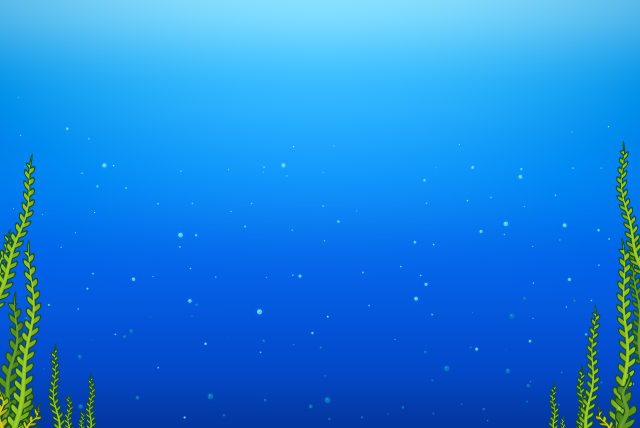
A WebGL 1 fragment shader for this background:

```glsl
precision highp float;
// Underwater backdrop: sunlit blue water, drifting bubbles and kelp in both lower corners.

#define LEAF_COLOR vec3(0.55, 0.75, 0.12)
#define SHADE_COLOR vec3(0.34, 0.56, 0.11)
#define GOLD_COLOR vec3(0.78, 0.74, 0.08)
#define OUTLINE_COLOR vec3(0.10, 0.30, 0.10)
#define BUBBLE_COLOR vec3(0.42, 0.88, 1.0)
#define DIM_BUBBLE_COLOR vec3(0.05, 0.50, 0.74)
#define OUTLINE_WIDTH 0.0028
#define BUBBLE_DENSITY 0.62

uniform vec2 u_resolution;

float hash(vec2 cell) {
  return fract(sin(dot(cell, vec2(127.1, 311.7))) * 43758.5);
}

// Vertical water gradient with a soft glow at the top centre.
vec3 water(vec2 uv) {
  float h = uv.y;
  vec3 color = mix(vec3(0.01, 0.21, 0.61), vec3(0.01, 0.29, 0.80), smoothstep(-0.03, 0.17, h));
  color = mix(color, vec3(0.02, 0.39, 0.91), smoothstep(0.12, 0.40, h));
  color = mix(color, vec3(0.07, 0.60, 0.99), smoothstep(0.33, 0.63, h));
  color = mix(color, vec3(0.22, 0.74, 1.0), smoothstep(0.55, 0.85, h));
  color = mix(color, vec3(0.54, 0.88, 1.0), smoothstep(0.78, 1.02, h));
  float side = 2.0 * uv.x - 1.0;
  return color - side * side * vec3(0.19, 0.15, 0.08) * smoothstep(0.25, 0.8, h);
}

// One layer of bubbles, one per grid cell; they grow and fade to teal with depth.
vec3 bubbles(vec3 color, vec2 p, float cellSize, float maxRadius, float seed, float pixel) {
  vec2 cell = floor(p / cellSize);
  vec2 key = cell + seed;
  vec2 jitter = 0.2 + 0.6 * vec2(hash(key), hash(key + 17.3));
  vec2 center = (cell + jitter) * cellSize;
  float depth = 1.0 - center.y;
  float chance = BUBBLE_DENSITY * smoothstep(0.12, 0.55, depth);
  float present = step(hash(key + 41.9), chance);
  float radius = maxRadius * mix(0.45, 1.0, hash(key + 5.7)) * (0.45 + 0.55 * depth);
  float dimness = step(hash(key + 73.1), smoothstep(0.55, 1.05, depth));
  vec3 tint = mix(BUBBLE_COLOR, DIM_BUBBLE_COLOR, dimness);
  float d = length(p - center);
  float disc = 1.0 - smoothstep(radius - pixel, radius + pixel, d);
  float halo = 0.2 * (1.0 - smoothstep(0.0, radius * 2.2, d));
  color = mix(color, tint, present * max(disc * 0.8, halo));
  float glint = 1.0 - smoothstep(0.0, radius * 0.6, length(p - center - radius * vec2(-0.2, 0.3)));
  return mix(color, vec3(0.75, 1.0, 1.0), present * glint * mix(0.6, 0.2, dimness));
}

// Tapering kelp frond from root to tip, with alternating lobes that slant upward.
void frond(inout vec3 color, vec2 p, vec2 root, vec2 tip, float bow, float width, vec3 tint) {
  float pixel = 0.7 / u_resolution.y;
  float len = length(tip - root);
  vec2 up = (tip - root) / len;
  vec2 q = vec2(dot(p - root, vec2(up.y, -up.x)), dot(p - root, up));
  float t = clamp(q.y / len, 0.0, 1.0);
  q.x -= bow * sin(3.1416 * t) + 0.15 * width * sin(12.0 * t);

  float x = abs(q.x);
  float spacing = width * 0.85;
  float taper = mix(1.0, 0.3, t);
  float slant = q.y - 0.8 * x + step(0.0, q.x) * spacing * 0.5;
  float v = (fract(slant / spacing) - 0.5) * spacing;
  float reach = 0.55 * width * taper;
  float lobe = length(vec2(max(x - reach, 0.0), v * 0.8)) - spacing * 0.27;
  lobe = max(lobe, q.y - len + 0.8 * width);
  float stem = x - 0.28 * width * taper * sqrt(clamp((len - q.y) / (0.4 * width), 0.0, 1.0));
  float d = max(min(lobe, stem), max(q.y - len, -q.y));

  // Dark rim, lit left side and pale midrib.
  float light = 0.5 - 0.5 * clamp(q.x / width, -1.0, 1.0);
  vec3 leaf = tint * mix(0.8, 1.15, light);
  leaf += 0.08 * (1.0 - smoothstep(0.0, 0.16 * width, x));
  float rim = min(OUTLINE_WIDTH, 0.14 * width);
  leaf = mix(leaf, OUTLINE_COLOR, smoothstep(-rim - pixel, -rim + pixel, d));
  color = mix(color, leaf, 1.0 - smoothstep(-pixel, pixel, d));
}

void kelpLeft(inout vec3 color, vec2 p) {
  frond(color, p, vec2(0.06, -0.02), vec2(0.06, 0.11), 0.0, 0.034, SHADE_COLOR);
  frond(color, p, vec2(0.0, -0.01), vec2(0.04, 0.32), 0.01, 0.036, SHADE_COLOR);
  frond(color, p, vec2(-0.01, 0.34), vec2(0.027, 0.465), 0.0, 0.022, LEAF_COLOR);
  frond(color, p, vec2(-0.02, 0.28), vec2(0.078, 0.64), 0.018, 0.030, LEAF_COLOR);
  frond(color, p, vec2(0.03, -0.01), vec2(0.07, 0.44), 0.02, 0.034, LEAF_COLOR);
  frond(color, p, vec2(0.14, -0.01), vec2(0.133, 0.2), -0.01, 0.020, LEAF_COLOR);
  frond(color, p, vec2(0.16, -0.02), vec2(0.162, 0.085), 0.0, 0.015, LEAF_COLOR);
  frond(color, p, vec2(0.21, -0.01), vec2(0.215, 0.13), 0.0, 0.016, LEAF_COLOR);
  frond(color, p, vec2(0.19, -0.01), vec2(0.193, 0.045), 0.0, 0.011, LEAF_COLOR);
  frond(color, p, vec2(0.0, -0.02), vec2(0.005, 0.1), 0.0, 0.030, GOLD_COLOR);
  frond(color, p, vec2(0.05, -0.03), vec2(0.1, 0.06), 0.0, 0.024, GOLD_COLOR);
}

// Coordinates run inward from the right edge.
void kelpRight(inout vec3 color, vec2 p) {
  frond(color, p, vec2(-0.005, 0.15), vec2(0.02, 0.47), 0.0, 0.026, SHADE_COLOR);
  frond(color, p, vec2(-0.01, 0.36), vec2(0.041, 0.67), 0.018, 0.026, LEAF_COLOR);
  frond(color, p, vec2(0.05, -0.01), vec2(0.045, 0.445), -0.015, 0.033, LEAF_COLOR);
  frond(color, p, vec2(0.04, -0.02), vec2(0.03, 0.13), 0.0, 0.040, SHADE_COLOR);
  frond(color, p, vec2(0.133, -0.01), vec2(0.139, 0.15), 0.0, 0.020, LEAF_COLOR);
  frond(color, p, vec2(0.127, -0.01), vec2(0.107, 0.29), -0.006, 0.025, LEAF_COLOR);
  frond(color, p, vec2(0.2, -0.01), vec2(0.203, 0.11), 0.0, 0.016, LEAF_COLOR);
  frond(color, p, vec2(0.18, -0.02), vec2(0.18, 0.03), 0.0, 0.011, LEAF_COLOR);
  frond(color, p, vec2(0.06, -0.03), vec2(0.105, 0.055), 0.0, 0.024, GOLD_COLOR);
}

void main() {
  vec2 uv = gl_FragCoord.xy / u_resolution;
  vec2 p = gl_FragCoord.xy / u_resolution.y;
  float pixel = 0.7 / u_resolution.y;
  vec3 color = water(uv);
  for (int i = 0; i < 3; i++) {
    float layer = float(i);
    color = bubbles(color, p, 0.08 + 0.05 * layer, 0.0028 + 0.0024 * layer, 9.0 + 31.0 * layer, pixel);
  }
  kelpLeft(color, p);
  kelpRight(color, vec2(u_resolution.x / u_resolution.y - p.x, p.y));
  gl_FragColor = vec4(color, 1.0);
}
```
